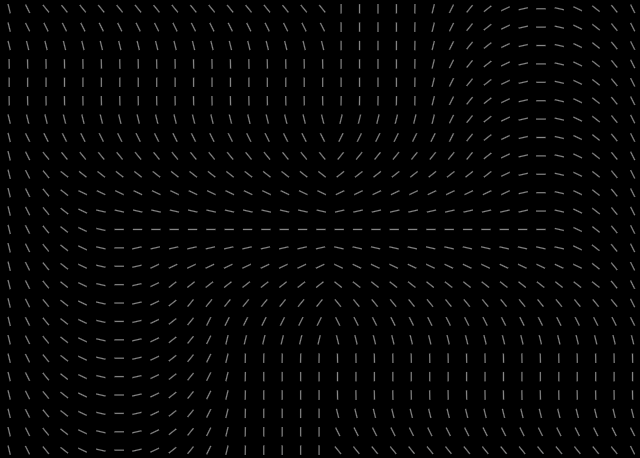
Write a Shadertoy shader that draws this pattern.

```glsl
// A regular grid of short grey dashes on black, turned by a folded angle field.
// Each cell takes the smaller of a row angle and a column angle; the field
// repeats itself under a half turn, and steep dashes drift slightly sideways.

const float COLUMNS = 34.9;               // cells across the canvas width
const float MID_COLUMN = 17.5;            // column index of the half-turn centre
const float LEVEL_OFFSET = 11.5;          // columns from centre to the level dashes
const float CREST_ROW = 8.0;              // row where the outer angle turns back
const float ROW_SPACING = 1.003;          // row pitch in column pitches
const float ROW_SHIFT = -0.025;           // vertical offset of the middle row
const float DRIFT = 0.0056;               // sideways drift per column when upright
const float STEP_ANGLE = radians(12.7);   // turn per cell
const float MAX_ANGLE = radians(90.0);
const vec2 DASH_HALF_SIZE = vec2(0.25, 0.031);
const float EDGE_SOFTNESS = 1.2;          // edge blend in pixel widths
const vec3 BACKGROUND = vec3(0.0);
const vec3 DASH_COLOUR = vec3(0.56);

// Signed distance to an axis-aligned box
float boxDistance(vec2 p, vec2 halfSize) {
    vec2 d = abs(p) - halfSize;
    return length(max(d, 0.0)) + min(max(d.x, d.y), 0.0);
}

// Dash angle for a cell given relative to the grid centre
float dashAngle(vec2 cell) {
    // Half turn: the right half reuses the left half
    if (cell.x > 0.0) cell = -cell;

    float columnAngle = STEP_ANGLE * (cell.x + LEVEL_OFFSET);

    // Below the middle the turn saturates; above, it rises and falls again
    float upperRows = CREST_ROW - abs(cell.y - CREST_ROW);
    float rowAngle = cell.y < 0.0
        ? min(-cell.y * STEP_ANGLE, MAX_ANGLE)
        : -min(upperRows * STEP_ANGLE, MAX_ANGLE);

    return min(rowAngle, columnAngle);
}

// Steep dashes drift right above the middle row and left below it
float dashDrift(vec2 cell, float angle) {
    float side = sign(cell.y);
    float across = side * cell.x;
    float inside = 1.0 - step(LEVEL_OFFSET, across);
    return side * DRIFT * (MID_COLUMN + across) * abs(sin(angle)) * inside;
}

void mainImage(out vec4 fragColor, in vec2 fragCoord) {
    // Grid units: columns from the left edge, rows from mid height
    float pixel = COLUMNS / iResolution.x;
    vec2 grid = vec2(fragCoord.x, fragCoord.y - 0.5 * iResolution.y) * pixel;
    grid.y -= ROW_SHIFT;
    float row = floor(grid.y / ROW_SPACING + 0.5);
    float column = floor(grid.x);
    vec2 local = grid - vec2(column + 0.5, row * ROW_SPACING);
    vec2 cell = vec2(column - MID_COLUMN, row);

    // Shift and rotate into the frame of the dash
    float angle = dashAngle(cell);
    local.x -= dashDrift(cell, angle);
    float c = cos(angle);
    float s = sin(angle);
    vec2 dashPoint = vec2(c * local.x + s * local.y, c * local.y - s * local.x);

    // Soft-edged dash
    float distanceToDash = boxDistance(dashPoint, DASH_HALF_SIZE);
    float coverage = clamp(0.5 - distanceToDash / (EDGE_SOFTNESS * pixel), 0.0, 1.0);
    fragColor = vec4(mix(BACKGROUND, DASH_COLOUR, coverage), 1.0);
}
```
